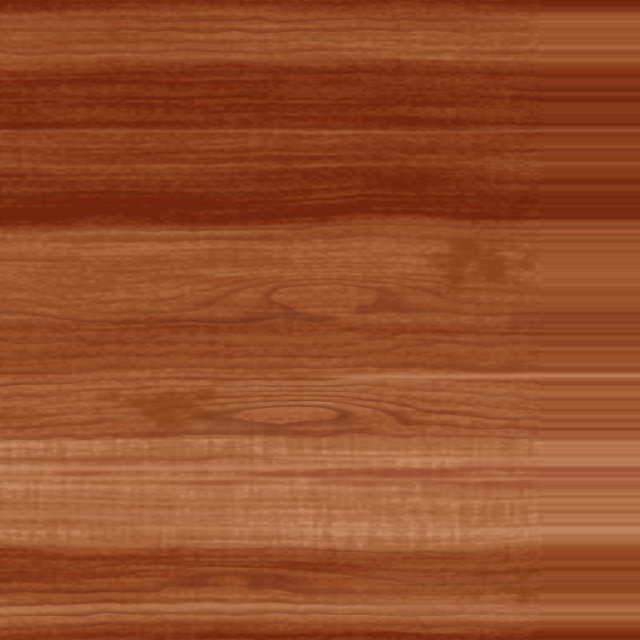
Give the GLSL for this texture, as a WebGL 2 fragment shader.

```glsl
#version 300 es
precision highp float;
uniform vec2 u_resolution;
out vec4 outColor;

const vec3 DEEP_RED = vec3(0.455, 0.145, 0.045);
const vec3 RED_BROWN = vec3(0.545, 0.235, 0.100);
const vec3 MID_BROWN = vec3(0.608, 0.318, 0.165);
const vec3 TAN = vec3(0.665, 0.405, 0.240);
const vec3 PALE = vec3(0.780, 0.545, 0.395);
const vec3 STAIN = vec3(0.500, 0.230, 0.070);
const vec3 ROSE = vec3(0.580, 0.270, 0.165);
const vec3 RING_DARK = vec3(0.410, 0.165, 0.085);
const float SMEAR_START = 0.85;   // the grain runs straight beyond this x
const float RING_COUNT = 58.0;
const float RING_STRENGTH = 0.48;
const float FIBRE_STRENGTH = 0.22;
const float PORE_STRENGTH = 0.17;
const float TICK_STRENGTH = 0.16;
const int STREAK_COUNT = 15;

float hash(vec2 p) {
    return fract(sin(dot(p, vec2(127.1, 311.7))) * 43758.55);
}

float noise(vec2 p) {
    vec2 i = floor(p), f = fract(p);
    f = f * f * (3.0 - 2.0 * f);
    return mix(mix(hash(i), hash(i + vec2(1, 0)), f.x),
               mix(hash(i + vec2(0, 1)), hash(i + vec2(1, 1)), f.x), f.y);
}

float fbm(vec2 p) {
    float sum = 0.0, gain = 0.53;
    for (int i = 0; i < 4; i++, gain *= 0.5, p = p * 2.03 + 17.3) sum += gain * noise(p);
    return sum;
}

float band(float v, float low, float high, float soft) {
    return smoothstep(low - soft, low + soft, v) * (1.0 - smoothstep(high - soft, high + soft, v));
}

float blob(vec2 p, float x, float y, float w, float h) {
    vec2 d = (p - vec2(x, y)) / vec2(w, h);
    return exp(-dot(d, d));
}

// Broad dark and light layers, depth measured from the top
float layerTone(float d) {
    float dark = 0.36 * (1.0 - smoothstep(0.0, 0.03, d)) + 0.37 * band(d, 0.10, 0.35, 0.012)
        + 0.13 * band(d, 0.318, 0.348, 0.012) + 0.12 * band(d, 0.50, 0.565, 0.02)
        + 0.13 * band(d, 0.855, 0.925, 0.008) + 0.38 * smoothstep(0.97, 1.0, d);
    float light = 0.15 * band(d, 0.205, 0.265, 0.012) + 0.07 * band(d, 0.37, 0.44, 0.02)
        + 0.09 * band(d, 0.58, 0.68, 0.01) + 0.27 * band(d, 0.685, 0.853, 0.01)
        + 0.20 * band(d, 0.94, 0.968, 0.012);
    return 0.545 + light - dark;
}

vec3 woodRamp(float t) {
    vec3 c = mix(DEEP_RED, RED_BROWN, smoothstep(0.0, 0.32, t));
    c = mix(c, MID_BROWN, smoothstep(0.25, 0.52, t));
    c = mix(c, TAN, smoothstep(0.50, 0.76, t));
    return mix(c, PALE, smoothstep(0.74, 1.12, t));
}

// Thin pale line that tapers at both ends
float streak(vec2 p, float depth, float start, float end, float width) {
    float wave = 0.007 * (noise(vec2(p.x * 3.0, depth * 91.0)) - 0.5);
    float taper = smoothstep(start, start + 0.12, p.x) * (1.0 - smoothstep(end - 0.2, end, p.x));
    float d = (p.y - depth - wave) / (width * (0.4 + 0.6 * taper));
    return taper * exp(-d * d);
}

void main() {
    vec2 p = gl_FragCoord.xy / u_resolution;
    p = vec2(min(p.x, SMEAR_START), 1.0 - p.y);

    // Layers with wandering edges, fibres, pores and faint cross ticks
    float depth = p.y + 0.022 * (fbm(vec2(p.x * 3.2, p.y * 6.0)) - 0.5);
    float paleLayer = band(depth, 0.685, 0.853, 0.01);
    float tone = layerTone(depth) + 0.30 * (fbm(vec2(p.x * 1.6, depth * 46.0)) - 0.5);
    tone += 0.16 * (fbm(p * vec2(8.0, 26.0) + 40.0) - 0.5);
    tone += FIBRE_STRENGTH * (noise(vec2(p.x * 6.0, depth * 210.0)) - 0.5);
    tone += PORE_STRENGTH * (noise(p * vec2(130.0, 240.0)) - 0.5);
    tone += TICK_STRENGTH * (0.25 + paleLayer) * (noise(p * vec2(140.0, 30.0)) - 0.5);
    vec3 color = woodRamp(tone);

    // Growth rings: contours that fold into long loops
    float figure = band(p.y, 0.40, 0.56, 0.04) + 0.5 * band(p.y, 0.60, 0.67, 0.02);
    float contour = depth + 0.085 * figure * (noise(p * vec2(4.2, 11.0) + 5.0) - 0.5)
        + 0.050 * blob(p, 0.51, 0.45, 0.20, 0.032) + 0.030 * blob(p, 0.42, 0.64, 0.20, 0.022)
        + 0.030 * blob(p, 0.38, 0.895, 0.19, 0.022) + 0.005 * noise(p * vec2(30.0, 60.0));
    float ring = contour * RING_COUNT, phase = fract(ring);
    float line = smoothstep(0.35, 0.86, phase) * (1.0 - smoothstep(0.86, 1.0, phase));
    line *= 0.35 + 0.65 * hash(vec2(floor(ring), 3.0));
    line *= 0.4 + 0.8 * noise(p * vec2(6.0, 20.0) + 70.0);
    color = mix(color, RING_DARK, RING_STRENGTH * line * (1.0 - 0.6 * paleLayer));

    // Rosy clouds in the pale layer, dusky ones among the loops
    float cloud = smoothstep(0.38, 0.66, fbm(p * vec2(9.0, 50.0) + 9.0));
    color = mix(color, ROSE, 0.65 * cloud * band(depth, 0.722, 0.760, 0.012));
    float dusk = blob(p, 0.36, 0.50, 0.10, 0.018) + blob(p, 0.83, 0.505, 0.07, 0.02);
    color = mix(color, RING_DARK, 0.55 * dusk * fbm(p * vec2(12.0, 40.0)));

    // Ragged brown stains
    float stain = blob(p, 0.76, 0.41, 0.09, 0.045) + blob(p, 0.27, 0.635, 0.11, 0.038)
        + 0.8 * blob(p, 0.79, 0.92, 0.06, 0.035) + 0.6 * blob(p, 0.19, 0.06, 0.05, 0.02);
    float ragged = fbm(p * vec2(34.0, 60.0) + 23.0);
    color = mix(color, STAIN, 0.6 * smoothstep(0.65, 1.15, stain * 0.55 + ragged * 1.1) * min(1.0, stain * 2.0));

    // Pale streaks
    float pale = streak(p, 0.588, 0.45, 1.5, 0.0045) + 0.6 * streak(p, 0.388, 0.12, 0.38, 0.003)
        + 0.35 * streak(p, 0.205, -0.3, 1.4, 0.003) + 0.4 * streak(p, 0.948, -0.3, 1.3, 0.005);
    for (int i = 0; i < STREAK_COUNT; i++) {
        float id = float(i), start = hash(vec2(id, 4.0)) * 1.3 - 0.7;
        float level = 0.69 + 0.155 * (id + hash(vec2(id, 8.0))) / float(STREAK_COUNT);
        pale += (0.25 + 0.6 * hash(vec2(id, 2.0))) * streak(p, level, start, start + 1.3, 0.0036);
    }
    outColor = vec4(mix(color, PALE, 0.7 * min(pale, 1.0)), 1.0);
}
```
